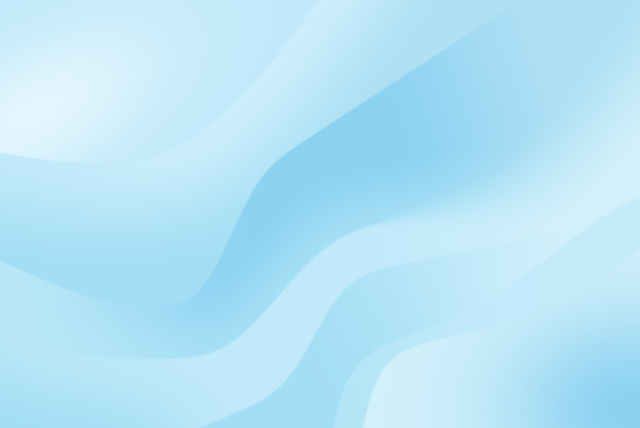
Reproduce this background procedurally as a WebGL 1 fragment shader.

```glsl
precision highp float;
uniform vec2 u_resolution;

const vec3 DEEP = vec3(0.545, 0.822, 0.945);
const vec3 SHALLOW = vec3(0.650, 0.878, 0.962);
const vec3 SKY = vec3(0.685, 0.878, 0.957);
const vec3 AQUA = vec3(0.645, 0.872, 0.957);
const vec3 PALE = vec3(0.725, 0.905, 0.972);
const vec3 MIST = vec3(0.755, 0.914, 0.980);
const vec3 HAZE = vec3(0.800, 0.932, 0.987);
const vec3 FROST = vec3(0.822, 0.942, 0.982);
const vec3 GLOW = vec3(0.892, 0.965, 0.993);
const vec2 GLOW_CENTER = vec2(0.08, 0.735);
const vec2 GLOW_SIZE = vec2(0.34, 0.155);
const float GLOW_TILT = 0.5;
const vec2 POOL_CENTER = vec2(1.48, 0.04);
const vec2 POOL_SIZE = vec2(0.30, 0.23);
const float EDGE = 0.0035;
const float SOFT_RIM = 0.13;

// Curves are vec2(height, slope): a line plus smooth changes of slope
vec2 line(float x, float start, float slope) {
  return vec2(start + slope * x, slope);
}

vec2 bend(float x, float center, float width, float turn) {
  float t = (x - center) / width;
  float tail = exp(-abs(t));
  float rise = width * (max(t, 0.0) + log(1.0 + tail));
  float ramp = (t > 0.0 ? 1.0 : tail) / (1.0 + tail);
  return turn * vec2(rise, ramp);
}

// Approximate distance below a curve
float below(float y, vec2 curve) {
  return (curve.x - y) / sqrt(1.0 + curve.y * curve.y);
}

float cover(float dist, float softness) {
  return smoothstep(-softness, softness, dist);
}

float blob(vec2 p, vec2 size) {
  vec2 q = p / size;
  return exp(-dot(q, q));
}

void main() {
  vec2 p = gl_FragCoord.xy / u_resolution.y;
  p.x *= 1.5 * u_resolution.y / u_resolution.x;
  float x = p.x;
  float edge = max(EDGE, 1.0 / u_resolution.y);

  // Wave edges, from the upper left to the lower right
  float panelEdge = below(p.y, line(x, 0.639, -0.2) + bend(x, 0.465, 0.117, 1.75));
  float bandEdge = below(p.y, line(x, 0.391, -0.45) + bend(x, 0.244, 0.049, 0.45)
    + bend(x, 0.475, 0.029, 2.5) + bend(x, 0.602, 0.024, -1.85));
  float ribbonEdge = below(p.y, line(x, 0.234, -0.48) + bend(x, 0.156, 0.059, 0.48)
    + bend(x, 0.541, 0.043, 1.35) + bend(x, 0.766, 0.049, -1.2) + bend(x, 1.3, 0.078, 1.3));
  float valleyEdge = below(p.y, line(x, -0.186, 0.4) + bend(x, 0.684, 0.031, 2.0)
    + bend(x, 0.795, 0.031, -2.2));
  float veilEdge = below(p.y, line(x, -3.906, 5.0) + bend(x, 0.803, 0.01, -3.7)
    + bend(x, 0.859, 0.023, -0.95) + bend(x, 1.123, 0.039, 0.42) + bend(x, 1.426, 0.02, -0.35));
  float shoreEdge = below(p.y, line(x, -4.248, 5.0) + bend(x, 0.871, 0.01, -3.6)
    + bend(x, 0.926, 0.023, -1.2) + bend(x, 1.37, 0.098, 0.78));

  // Deep center, paler toward the ribbon and both sides
  vec3 color = mix(SHALLOW, DEEP, smoothstep(-0.03, 0.16, -ribbonEdge));
  color = mix(PALE, color, smoothstep(0.0, 0.66, x));
  color = mix(color, SKY, smoothstep(0.9, 1.43, x + 0.35 * (p.y - 0.6)));

  // Upper band
  vec3 crest = mix(MIST, HAZE, smoothstep(0.0, 0.6, x));
  vec3 trough = mix(AQUA, SKY, smoothstep(0.5, 1.0, x));
  vec3 band = mix(crest, trough, smoothstep(0.0, 0.25, panelEdge));
  color = mix(color, band, cover(-bandEdge, edge));

  // Upper left panel with a tilted glow
  float c = cos(GLOW_TILT), s = sin(GLOW_TILT);
  vec2 g = mat2(c, -s, s, c) * (p - GLOW_CENTER);
  vec3 panel = mix(MIST, GLOW, blob(g, GLOW_SIZE));
  color = mix(color, panel, cover(-panelEdge, edge));

  // Light ribbon, blurred toward the right
  vec3 ribbon = mix(PALE, MIST, smoothstep(0.1, 0.55, x));
  ribbon = mix(ribbon, FROST, smoothstep(0.8, 1.4, x));
  float fade = smoothstep(0.0, 0.2, ribbonEdge) * (1.0 - smoothstep(0.2, 0.6, x));
  ribbon = mix(ribbon, AQUA, fade);
  float rim = mix(edge, SOFT_RIM, smoothstep(0.8, 1.4, x));
  color = mix(color, ribbon, cover(ribbonEdge, rim));

  // Valley under the ribbon
  vec3 valley = mix(AQUA, MIST, smoothstep(0.8, 1.45, x + 0.6 * p.y));
  float valleyCover = cover(valleyEdge, edge) * (1.0 - smoothstep(0.9, 1.4, x));
  color = mix(color, valley, valleyCover);

  // Thin veil around the shore
  vec3 veil = mix(PALE, MIST, smoothstep(0.8, 1.2, x + 0.3 * p.y));
  veil = mix(veil, color, 0.25);
  color = mix(color, veil, cover(veilEdge, edge));

  // Lower right shore and its blue pool
  vec3 shore = mix(FROST, DEEP, blob(p - POOL_CENTER, POOL_SIZE));
  color = mix(color, shore, cover(shoreEdge, edge));

  gl_FragColor = vec4(color, 1.0);
}
```
